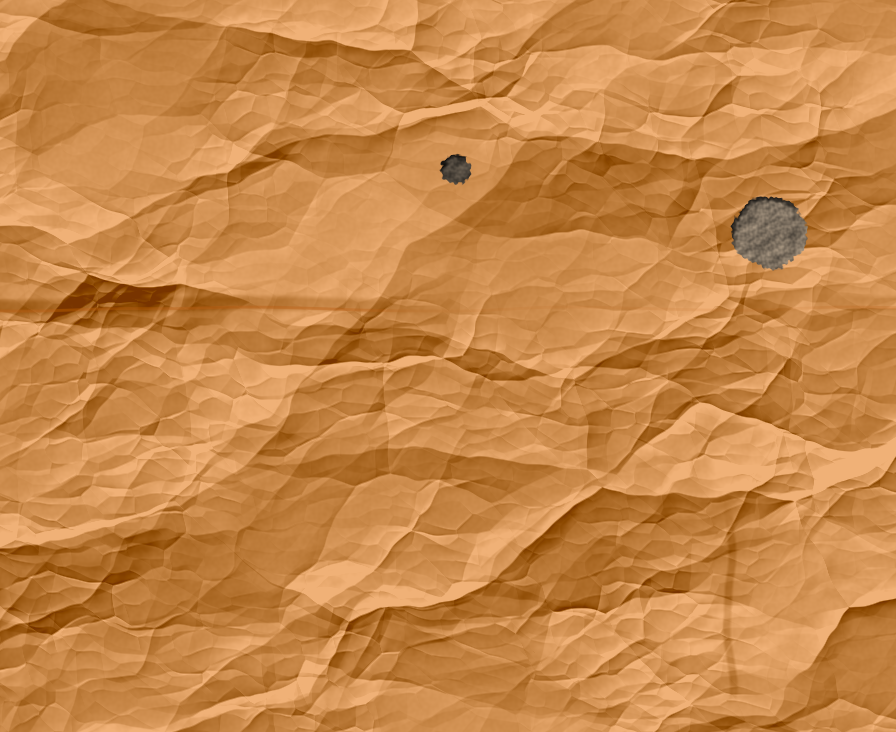
Write a Shadertoy shader that draws this texture.

```glsl
// Crumpled orange kraft paper, lit from the upper left, with two small grey holes.
// Stretched Voronoi facets with sharp broken creases, bent by gradient noise, form
// a height field; its slope towards the light picks a tone from shadow to highlight.

const vec3 SHADOW = vec3(0.60, 0.34, 0.065);
const vec3 HIGHLIGHT = vec3(0.89, 0.64, 0.405);
const vec3 FOLD_ORANGE = vec3(0.74, 0.38, 0.09);
const vec3 HOLE_GREY = vec3(0.48, 0.43, 0.37);
const vec2 LIGHT_DIR = vec2(-0.50, 0.87);

vec2 hash2(vec2 p) {
    vec3 q = fract(p.xyx * vec3(0.1031, 0.1030, 0.0973));
    q += dot(q, q.yzx + 33.33);
    return fract((q.xx + q.yz) * q.zy);
}

float cornerSlope(vec2 cell, vec2 offset) {
    float angle = 6.2832 * hash2(cell).x;
    return dot(vec2(cos(angle), sin(angle)), offset);
}

// Gradient noise, roughly -0.7 to 0.7
float gradientNoise(vec2 p) {
    vec2 i = floor(p), f = p - i;
    vec2 u = f * f * f * (f * (f * 6.0 - 15.0) + 10.0);
    vec2 e = vec2(1.0, 0.0);
    float low = mix(cornerSlope(i, f), cornerSlope(i + e, f - e), u.x);
    float high = mix(cornerSlope(i + e.yx, f - e.yx), cornerSlope(i + 1.0, f - 1.0), u.x);
    return mix(low, high, u.y);
}

vec2 noiseOffset(vec2 p) {
    return vec2(gradientNoise(p), gradientNoise(p + 31.7));
}

vec2 rotate(vec2 p, float angle) {
    float c = cos(angle), s = sin(angle);
    return vec2(c * p.x + s * p.y, c * p.y - s * p.x);
}

// Squared distances to the nearest and second nearest scattered points
vec2 facets(vec2 p) {
    vec2 cell = floor(p), nearest = vec2(9.0);
    for (int y = -1; y <= 1; y++)
    for (int x = -1; x <= 1; x++) {
        vec2 neighbour = cell + vec2(x, y);
        vec2 d = neighbour + hash2(neighbour + 50.0) - p;
        float d2 = dot(d, d);
        nearest.y = min(nearest.y, max(nearest.x, d2));
        nearest.x = min(nearest.x, d2);
    }
    return nearest;
}

// Bowl-shaped facet with a narrow ridge along its border
float foldedFacet(vec2 p, float ridge, float width) {
    vec2 d = facets(p);
    return d.x + ridge * width * exp(-(d.y - d.x) / width);
}

float paperHeight(vec2 p) {
    p += 0.032 * noiseOffset(p * 5.0);
    p += 0.012 * noiseOffset(p * 15.0 + 7.0);
    p += 0.0025 * noiseOffset(p * 48.0 + 19.0);
    float wrinkled = smoothstep(-0.35, 0.3, gradientNoise(p * 3.5 + 11.0));
    float height = 0.0, frequency = 4.6, weight = 0.62, side = 1.0;
    for (int i = 0; i < 5; i++) {
        float k = float(i);
        vec2 q = rotate(p, 0.18 - 0.45 * sin(k * 2.2)) * vec2(0.58, 1.0) * frequency + k * 17.3;
        float patchy = mix(1.0, 0.25 + 0.85 * wrinkled, min(k / 2.0, 1.0));
        float ridge = 1.5 * smoothstep(-0.2, 0.4, gradientNoise(q * 0.8 + 40.0));
        height += side * weight * patchy * foldedFacet(q, ridge, 0.16) / frequency;
        frequency *= 1.75;
        weight *= 0.87;
        side = -side;
    }
    return height;
}

float slopeToLight(vec2 p, float reach) {
    vec2 d = LIGHT_DIR * reach;
    return (paperHeight(p - d) - paperHeight(p + d)) / (2.0 * reach);
}

// Soft-edged band around zero
float band(float d, float width) {
    return 1.0 - smoothstep(0.3 * width, width, abs(d));
}

// Ragged hole showing a rough grey surface, dark along its upper left rim
vec3 addHole(vec3 paper, vec2 p, vec2 centre, float radius, float brightness, float aa) {
    vec2 d = p - centre;
    float ragged = 0.005 * gradientNoise(p * 170.0) + 0.12 * radius * gradientNoise(d / radius * 1.6);
    float edge = length(d) - radius + ragged;
    float rough = gradientNoise(rotate(p, 0.5) * vec2(45.0, 110.0)) + 0.6 * gradientNoise(p * 230.0);
    float rim = smoothstep(-0.010, 0.0, edge) * smoothstep(-0.1, 0.6, dot(d, LIGHT_DIR) / radius);
    vec3 grey = HOLE_GREY * brightness * (1.0 + 0.5 * rough) * (1.0 - 0.75 * rim);
    return mix(grey, paper, smoothstep(-aa, aa, edge));
}

void mainImage(out vec4 fragColor, in vec2 fragCoord) {
    vec2 p = fragCoord / iResolution.y;
    float aa = 1.0 / iResolution.y;

    // Facet shading, broad stains and fine paper grain
    float tone = 0.65 + 0.37 * slopeToLight(p, 0.0013);
    tone += 0.22 * gradientNoise(p * 2.2 + 5.0) + 0.06 * gradientNoise(p * 160.0);

    // One long horizontal fold and a short vertical one
    float foldY = p.y - 0.578 - 0.006 * gradientNoise(vec2(p.x * 5.0, 2.5));
    float foldStrength = smoothstep(-0.1, 0.4, gradientNoise(vec2(p.x * 4.0, 8.4)));
    float foldX = p.x - 0.998 - 0.016 * gradientNoise(vec2(p.y * 11.0, 4.3));
    float foldSpan = smoothstep(0.03, 0.08, p.y) * (1.0 - smoothstep(0.22, 0.34, p.y));
    tone -= 0.4 * foldStrength * band(foldY - 0.006, 0.014);
    tone -= 0.35 * foldSpan * band(foldX, 0.008);

    vec3 color = mix(SHADOW, HIGHLIGHT, clamp(tone, -0.45, 1.18));
    color = mix(color, FOLD_ORANGE, (0.12 + 0.35 * foldStrength) * band(foldY, 0.003));
    color = addHole(color, p, vec2(1.051, 0.683), 0.049, 1.0, aa);
    color = addHole(color, p, vec2(0.623, 0.769), 0.020, 0.65, aa);
    fragColor = vec4(clamp(color, 0.0, 1.0), 1.0);
}
```
